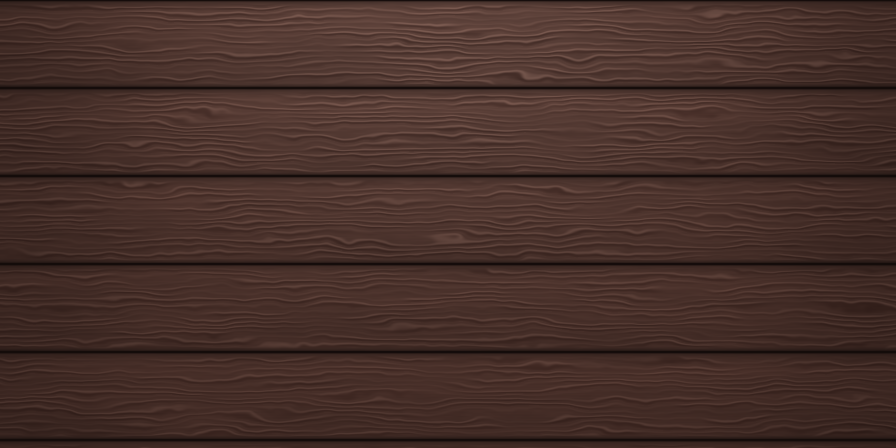
Write a WebGL 2 fragment shader that draws this texture.

```glsl
#version 300 es
precision highp float;
// Horizontal lap siding: just over five brown boards with embossed wood grain.
// Grain is a stack of warped contour lines, broken up by stretched noise;
// dark seams, lap shadows and a soft light from the top centre finish it.
uniform vec2 u_resolution;
out vec4 fragColor;

float hash(vec2 p) {
  return fract(sin(dot(p, vec2(127.1, 311.7))) * 43758.5453);
}

float noise(vec2 p) {
  vec2 i = floor(p), f = fract(p);
  f = f * f * (3.0 - 2.0 * f);
  return mix(mix(hash(i), hash(i + vec2(1, 0)), f.x),
             mix(hash(i + vec2(0, 1)), hash(i + vec2(1, 1)), f.x), f.y);
}

// Grain coordinate: each whole step is one ridge, bent and pinched by noise
float grainLevel(vec2 p) {
  float warp = 1.7 * noise(p * vec2(7.0, 5.0))
             + 0.9 * noise(p * vec2(17.0, 9.0) + 31.0)
             + 0.25 * noise(p * vec2(45.0, 12.0) + 67.0);
  return p.y * 15.0 + warp;
}

// Signed relief: a fine bright crest with a softer dark groove below it
float grainRelief(vec2 p, float pixel) {
  float level = grainLevel(p);
  float slope = abs(grainLevel(p + vec2(0.0, 0.004)) - level) / 0.004;
  float blur = clamp(slope, 6.0, 30.0) * pixel;
  float id = floor(level);
  float d = fract(level) - 0.4;
  float width = 0.12 + 0.5 * blur;
  float crest = 1.0 - smoothstep(0.0, width + 0.08, abs(d));
  float groove = 1.0 - smoothstep(0.0, width + 0.2, abs(d - 0.3));
  // Every ridge fades in and out along its length
  float broken = smoothstep(0.2, 0.65, noise(vec2(p.x * 8.0 + id * 3.7, id * 7.3 + 0.5)));
  return (crest - 0.6 * groove) * mix(0.2, 1.0, broken);
}

void main() {
  vec2 uv = gl_FragCoord.xy / u_resolution;
  float aspect = u_resolution.x / u_resolution.y;
  float x = (uv.x - 0.5) * aspect;

  // Boards counted from the top; f runs from 0 at the upper seam to 1
  float boards = 5.09;
  float t = (1.0 - uv.y) * boards;
  float row = floor(t), f = fract(t);
  float pixel = boards / u_resolution.y;

  // Light pooled at the top centre, falling off to the sides and bottom
  float glow = exp(-dot(vec2(x, 1.0 - uv.y) * vec2(1.25, 1.7),
                        vec2(x, 1.0 - uv.y) * vec2(1.25, 1.7)));
  vec3 color = mix(vec3(0.265, 0.172, 0.148), vec3(0.365, 0.258, 0.228), glow);
  color *= 1.0 - 0.12 * smoothstep(0.55, 1.0, abs(x));

  // Board face: slight rounding, broad tonal drift and fine fibres
  vec2 grainPoint = vec2(x + 5.0 + row * 13.7, f + row * 9.0);
  color *= 1.05 - 0.13 * f;
  color *= 0.96 + 0.08 * noise(grainPoint * vec2(4.0, 9.0));
  color *= 0.97 + 0.06 * noise(grainPoint * vec2(30.0, 60.0));

  // Embossed grain, stronger where the light falls, flat near the seams
  float face = smoothstep(0.03, 0.1, f) * (1.0 - smoothstep(0.92, 0.98, f));
  float relief = grainRelief(grainPoint, pixel) * face;
  color += vec3(0.105, 0.088, 0.08) * relief * (0.6 + 0.55 * glow);

  // Lap shadow under each seam and the darkened lower lip above it
  color *= 1.0 - 0.45 * exp(-f * 22.0);
  color *= 1.0 - 0.35 * smoothstep(0.93, 1.0, f);

  // Thin dark seam
  float seam = 1.0 - smoothstep(0.013 - 0.5 * pixel, 0.013 + 0.8 * pixel, min(f, 1.0 - f));
  color = mix(color, vec3(0.07, 0.04, 0.035), 0.9 * seam);

  fragColor = vec4(color, 1.0);
}
```
